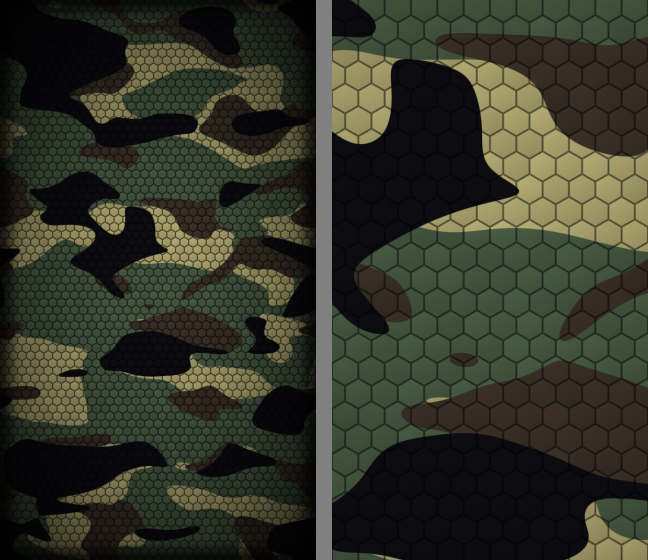
Left, the full canvas; right, a detail of the centre.
Give the GLSL for this pattern, as a WebGL 2 fragment shader.

```glsl
#version 300 es
precision highp float;

uniform vec2 u_resolution;
out vec4 fragColor;

const float TAU = 6.2831853;

// Camouflage inks
const vec3 GREEN = vec3(0.26, 0.33, 0.24);
const vec3 TAN   = vec3(0.65, 0.62, 0.415);
const vec3 BROWN = vec3(0.215, 0.178, 0.143);
const vec3 BLACK = vec3(0.045, 0.045, 0.065);

// Higher thresholds give smaller patches
const float TAN_LEVEL   = 0.25;
const float BROWN_LEVEL = 0.78;
const float BLACK_LEVEL = 0.72;

// Patch shapes
const int   WAVES       = 18;
const vec2  MAX_REPEATS = vec2(3.0, 9.0);
const vec2  WARP        = vec2(0.030, 0.010);
const float LOBES       = 0.30;

// Hexagonal mesh: columns and pairs of rows
const vec2  HEX_REPEATS  = vec2(36.0, 37.0);
const vec2  HEX_CELL     = vec2(1.0, 1.7320508);
const float GROOVE_WIDTH = 0.03;
const float GROOVE_SHADE = 0.48;
const float PLATE_TILT   = 0.12;
const float PLATE_JITTER = 0.10;

// Darkening towards the border
const float VIGNETTE   = 0.45;
const float RIM_WIDTH  = 0.07;
const float RIM_SHADE  = 0.30;

vec3 hash3(vec2 p) {
    vec3 q = fract(p.xyx * vec3(0.1031, 0.1030, 0.0973));
    q += dot(q, q.yxz + 33.33);
    return fract((q.xxy + q.yzz) * q.zyx);
}

// Sum of sines with whole wave numbers: wraps, unit variance
float waveField(vec2 uv, float seed) {
    float sum = 0.0;
    for (int i = 0; i < WAVES; i++) {
        vec3 rnd = hash3(vec2(float(i) + 1.0, seed * 17.0));
        float angle = 0.5 * TAU * (float(i) + rnd.x) / float(WAVES);
        float radius = mix(0.4, 1.2, rnd.y);
        vec2 repeats = round(MAX_REPEATS * radius * vec2(cos(angle), sin(angle)));
        sum += sin(TAU * (dot(repeats, uv) + rnd.z));
    }
    return sum * sqrt(2.0 / float(WAVES));
}

// Sharp-edged coverage of one ink
float patches(vec2 uv, float seed, float level) {
    float f = waveField(uv, seed) + LOBES * waveField(uv * 2.0, seed + 10.0);
    f = f / sqrt(1.0 + LOBES * LOBES) - level;
    float blur = 0.7 * fwidth(f) + 1e-4;
    return smoothstep(-blur, blur, f);
}

vec3 camouflage(vec2 uv) {
    vec2 p = uv + WARP * vec2(waveField(uv, 4.0), waveField(uv, 5.0));
    vec3 color = mix(GREEN, TAN, patches(p, 1.0, TAN_LEVEL));
    color = mix(color, BROWN, patches(p, 2.0, BROWN_LEVEL));
    return mix(color, BLACK, patches(p, 3.0, BLACK_LEVEL));
}

// Brightness of the embossed hexagonal plates
float hexMesh(vec2 uv) {
    vec2 p = uv * HEX_REPEATS * HEX_CELL;
    vec2 a = mod(p, HEX_CELL) - 0.5 * HEX_CELL;
    vec2 b = mod(p + 0.5 * HEX_CELL, HEX_CELL) - 0.5 * HEX_CELL;
    vec2 local = dot(a, a) < dot(b, b) ? a : b;

    vec2 halfSteps = round(2.0 * (p - local) / HEX_CELL);
    vec2 id = mod(halfSteps, 2.0 * HEX_REPEATS);
    float jitter = hash3(id + 3.0).x - 0.5;

    vec2 q = abs(local);
    float border = 0.5 - max(q.x, dot(q, vec2(0.5, 0.8660254)));
    float pixel = HEX_REPEATS.x / u_resolution.x;
    float plate = smoothstep(0.0, GROOVE_WIDTH + pixel, border);
    float tone = 1.0 + PLATE_TILT * dot(local, vec2(-0.5, 0.87)) + PLATE_JITTER * jitter;
    return tone * mix(GROOVE_SHADE, 1.0, plate);
}

float vignette(vec2 uv) {
    vec2 q = abs(2.0 * uv - 1.0);
    vec2 inset = 0.5 * (1.0 - q) * vec2(1.0, u_resolution.y / u_resolution.x);
    float rim = smoothstep(0.0, RIM_WIDTH, min(inset.x, inset.y));
    return (1.0 - VIGNETTE * dot(q, q)) * mix(RIM_SHADE, 1.0, rim);
}

void main() {
    vec2 uv = gl_FragCoord.xy / u_resolution;
    vec3 color = camouflage(uv) * hexMesh(uv) * vignette(uv);
    fragColor = vec4(color, 1.0);
}
```
